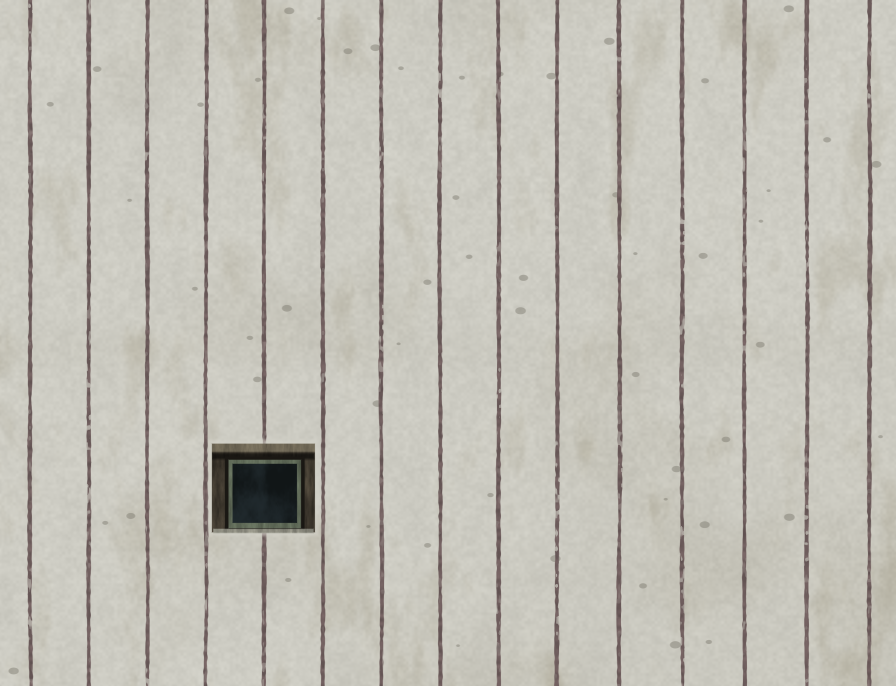
Write a WebGL 1 fragment shader that draws this texture.

```glsl
precision highp float;
// Pale plaster wall with fifteen worn, hand-painted brown stripes and one small recessed window.
uniform vec2 u_resolution;

const float WALL_HEIGHT = 0.7656;     // wall height, in wall widths
const float FIRST_STRIPE = 0.0339;
const float NARROW_GAP = 0.0653;
const float WIDE_GAP = 0.0698;
const float WIDE_FROM = 9.0;          // stripe after which the gaps widen

const vec3 PLASTER = vec3(0.807, 0.803, 0.768);
const vec3 STAIN = vec3(0.70, 0.685, 0.625);
const vec3 STRIPE = vec3(0.415, 0.345, 0.345);
const vec3 CHIP = vec3(0.72, 0.70, 0.67);
const vec3 REVEAL = vec3(0.25, 0.225, 0.185);
const vec3 LINTEL = vec3(0.44, 0.41, 0.34);
const vec3 FRAME = vec3(0.37, 0.41, 0.34);
const vec3 GLASS = vec3(0.065, 0.085, 0.09);
const vec3 SILL = vec3(0.61, 0.61, 0.56);

float hash(vec2 p) {
  vec3 q = fract(vec3(p.xyx) * 0.1031);
  q += dot(q, q.yzx + 33.33);
  return fract((q.x + q.y) * q.z);
}

float noise(vec2 p) {
  vec2 i = floor(p), f = fract(p);
  f = f * f * (3.0 - 2.0 * f);
  float low = mix(hash(i), hash(i + vec2(1.0, 0.0)), f.x);
  float high = mix(hash(i + vec2(0.0, 1.0)), hash(i + 1.0), f.x);
  return mix(low, high, f.y);
}

float fbm(vec2 p) {
  float sum = 0.0, amp = 0.5;
  for (int i = 0; i < 5; i++) {
    sum += amp * noise(p);
    p = p * 2.03 + 17.3;
    amp *= 0.5;
  }
  return sum;
}

// Smooth coverage of the rectangle between two corners
float boxMask(vec2 p, vec2 lo, vec2 hi, float soft) {
  vec2 d = abs(p - 0.5 * (lo + hi)) - 0.5 * (hi - lo);
  return 1.0 - smoothstep(-soft, soft, max(d.x, d.y));
}

// Sparse round pits, at most one in each grid cell
float pits(vec2 p, float cells, float density, float soft) {
  vec2 g = p * cells, id = floor(g);
  vec2 spot = 0.25 + 0.5 * vec2(hash(id + 3.1), hash(id + 8.7));
  float radius = mix(0.05, 0.15, hash(id + 5.3));
  float dist = length((fract(g) - spot) * vec2(0.8, 1.2));
  return step(hash(id), density) * (1.0 - smoothstep(radius - soft * cells, radius + soft * cells, dist));
}

vec3 plaster(vec2 p, float px) {
  float smear = fbm(p * vec2(26.0, 11.0) + 4.0);
  float blotch = fbm(p * 7.0 + 31.0);
  float grain = noise(p * 310.0) + noise(p * 170.0 + 9.0) - 1.0;
  float seam = exp(-pow((p.y - 0.375 + 0.03 * (blotch - 0.5)) / 0.025, 2.0));
  float damp = smoothstep(0.5, 0.0, p.y) * smoothstep(0.2, 1.0, p.x);
  float dirt = smoothstep(0.52, 0.80, smear) * 0.55 + smoothstep(0.5, 0.8, blotch) * 0.25;
  dirt += seam * smear * 0.22 + damp * smear * 0.30;
  vec3 col = mix(PLASTER, STAIN, clamp(dirt, 0.0, 1.0));
  col += 0.028 * grain + 0.05 * (smear - 0.48);
  return mix(col, STAIN * 0.72, 0.5 * pits(p, 30.0, 0.08, px));
}

vec3 paintStripes(vec3 wall, vec2 p, float px) {
  // Stripe coordinate: whole numbers lie on stripe centres
  float knee = FIRST_STRIPE + WIDE_FROM * NARROW_GAP;
  float gap = p.x < knee ? NARROW_GAP : WIDE_GAP;
  float along = WIDE_FROM + (p.x - knee) / gap;
  float id = floor(along + 0.5);
  // Hand wobble, uneven width and ragged edges
  float wobble = 0.0016 * (noise(vec2(id * 7.3, p.y * 9.0)) - 0.5);
  float ragged = 0.0011 * (noise(p * 190.0 + id) - 0.5);
  float halfWidth = 0.0022 + 0.0009 * (noise(vec2(id * 3.7 + 40.0, p.y * 22.0)) - 0.5);
  float dist = abs((along - id) * gap + wobble);
  float cover = 1.0 - smoothstep(-px, px, dist + ragged - halfWidth);
  // Flaked paint gathers in short runs that differ per stripe
  float run = smoothstep(0.45, 0.9, noise(vec2(id * 5.1 + 11.0, p.y * 12.0)));
  float flake = smoothstep(0.62, 0.85, noise(p * vec2(330.0, 170.0) + id)) * (0.2 + 0.7 * run);
  vec3 paint = STRIPE * (0.86 + 0.28 * noise(p * 230.0 + 5.0));
  return mix(wall, mix(paint, CHIP, flake), cover * 0.96);
}

vec3 addWindow(vec3 wall, vec2 p, float px) {
  vec2 lo = vec2(0.2365, 0.1715), hi = vec2(0.3515, 0.2705);
  float wood = fbm(p * vec2(210.0, 45.0));
  // Pale plaster rim around the opening
  vec3 col = mix(wall, PLASTER * 1.03, 0.6 * boxMask(p, lo - 0.004, hi + 0.004, 0.003));
  // Recess with shaded sides and a lit lintel
  vec3 side = REVEAL * (0.55 + 0.95 * wood);
  side = mix(side, LINTEL * (0.75 + 0.5 * wood), smoothstep(0.2595, 0.2625, p.y));
  side *= 1.0 - 0.6 * boxMask(p, vec2(lo.x, 0.253), vec2(hi.x, 0.260), 0.0025);
  col = mix(col, side, boxMask(p, lo, hi, px));
  // Sash, its dark joint and the glass
  col = mix(col, REVEAL * 0.4, boxMask(p, vec2(0.251, 0.174), vec2(0.340, 0.256), px));
  col = mix(col, FRAME * (0.7 + 0.6 * wood), boxMask(p, vec2(0.255, 0.176), vec2(0.336, 0.2525), px));
  float sheen = smoothstep(0.25, 0.7, fbm(p * vec2(45.0, 30.0) + 6.0));
  vec3 pane = GLASS + vec3(0.06, 0.075, 0.085) * sheen;
  col = mix(col, pane, boxMask(p, vec2(0.2595, 0.182), vec2(0.3315, 0.248), px));
  // Worn sill
  float sill = boxMask(p, vec2(0.238, 0.1705), vec2(0.350, 0.1755), px);
  return mix(col, SILL * (0.7 + 0.55 * wood), sill * 0.85);
}

void main() {
  vec2 p = gl_FragCoord.xy / u_resolution * vec2(1.0, WALL_HEIGHT);
  float px = 0.75 / u_resolution.x;
  vec3 col = paintStripes(plaster(p, px), p, px);
  gl_FragColor = vec4(addWindow(col, p, px), 1.0);
}
```
